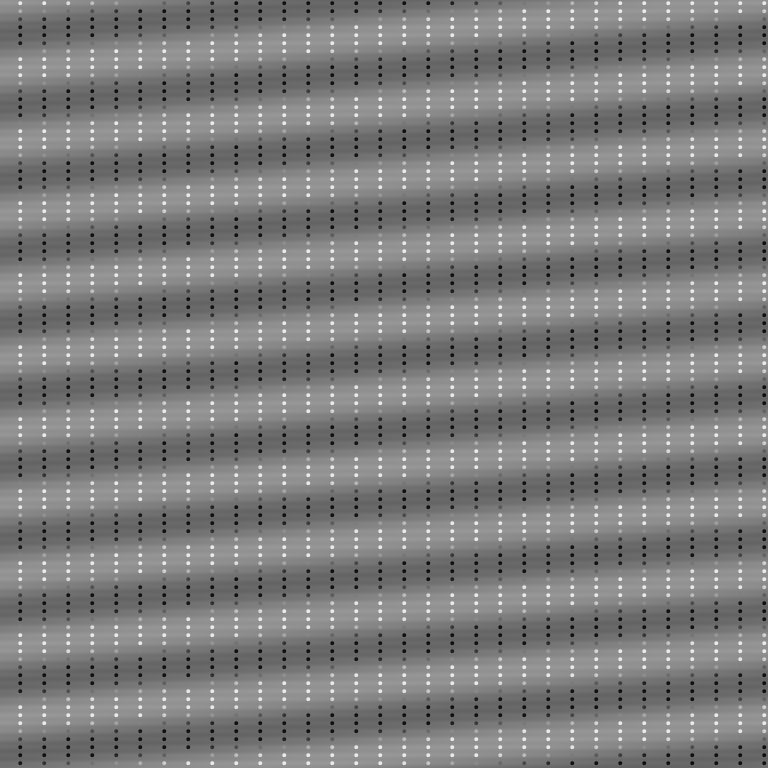
This pattern is drawn by a Shadertoy shader. Its source:

```glsl
#define COLUMNS 32.0
#define ROWS 96.0
#define DOT_PHASE vec2(0.844, 0.6)
#define DOT_RADIUS 0.0025
#define DOT_GAIN 1.5
#define BANDS 10.667
#define BAND_RISE 1.0
#define BAND_PHASE 0.185
#define MID_GREY 0.49
#define BAND_CONTRAST 0.09
#define DOT_CONTRAST 0.43
#define WEAVE_CONTRAST 0.012

const float TAU = 6.2831853;

// Slanted wave: -1 at the middle of a dark band, +1 in a light one
float bandWave(vec2 p) {
    return -cos(TAU * (BANDS * p.y - BAND_RISE * p.x - BAND_PHASE));
}

// Centre of the grid dot nearest to p
vec2 nearestDot(vec2 p) {
    vec2 grid = vec2(COLUMNS, ROWS);
    return (floor(p * grid - DOT_PHASE + 0.5) + DOT_PHASE) / grid;
}

void mainImage(out vec4 fragColor, in vec2 fragCoord) {
    vec2 p = fragCoord / iResolution.y;
    float pixel = 1.0 / iResolution.y;

    // Soft bands with a faint horizontal weave
    float weave = cos(TAU * (p.y * ROWS - DOT_PHASE.y));
    float grey = MID_GREY + BAND_CONTRAST * bandWave(p) + WEAVE_CONTRAST * weave;

    // Dots are black in dark bands, white in light ones, and fade only at the edges
    vec2 centre = nearestDot(p);
    float dotTone = clamp(DOT_GAIN * bandWave(centre), -1.0, 1.0);
    float dotGrey = MID_GREY + DOT_CONTRAST * dotTone;
    float coverage = clamp((DOT_RADIUS - distance(p, centre)) / pixel + 0.5, 0.0, 1.0);
    grey = mix(grey, dotGrey, coverage);

    fragColor = vec4(vec3(grey), 1.0);
}
```
